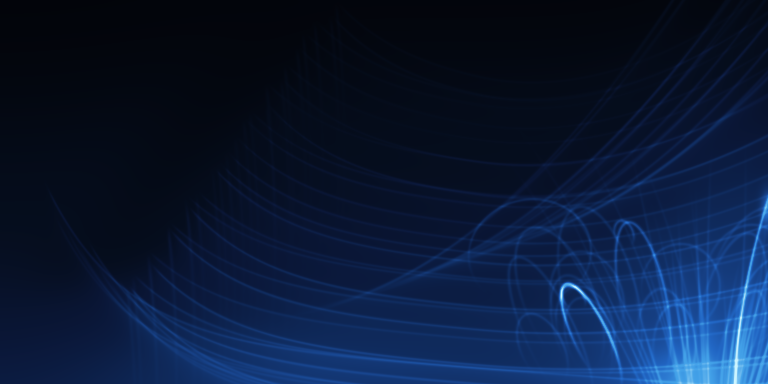
Write a WebGL 2 fragment shader that draws this background.

```glsl
#version 300 es
precision highp float;
uniform vec2 u_resolution;
out vec4 outColor;

float hash(float n) {
  n = fract(n * 0.1031);
  n *= n + 33.33;
  n *= n + n;
  return fract(n);
}

float gauss(vec2 q) { return exp(-dot(q, q)); }

float stroke(float d, float width) { return exp(-d * d / (width * width)); }

// Thin line with a translucent sheet trailing on its positive side
float veil(float d, float width, float reach) {
  float sheet = smoothstep(-width, width, d) * exp(-max(d, 0.0) / reach);
  return stroke(d, width) + 0.32 * sheet;
}

// Hanging thread: steep fall from its cusp, then a long shallow run
float sweepHeight(float x, vec2 cusp, float drop, float lift) {
  float run = max(x - cusp.x, 0.0);
  float rise = max(x - 1.25, 0.0);
  return cusp.y - drop * (1.0 - exp(-run * 5.0)) - 0.07 * run + lift * rise * rise;
}

float sweep(vec2 p, vec2 cusp, float drop, float lift) {
  float e = 0.002;
  float y = sweepHeight(p.x, cusp, drop, lift);
  float slope = (sweepHeight(p.x + e, cusp, drop, lift) - y) / e;
  float d = (y - p.y) / sqrt(1.0 + slope * slope);
  return veil(d, 0.0036, 0.035) * smoothstep(cusp.x, cusp.x + 0.035, p.x);
}

// Strand climbing towards the right edge
float wing(vec2 p, float start, float height, float bend) {
  float run = max(p.x - start, 0.0);
  float y = height + 0.1 * run + bend * run * run;
  float slope = 0.1 + 2.0 * bend * run;
  float d = (y - p.y) / sqrt(1.0 + slope * slope);
  return veil(d, 0.0042, 0.03) * smoothstep(start, start + 0.35, p.x);
}

// Upright strand that leans and bends, fading at its tip
float plume(vec2 p, float root, float lean, float bend, float tip) {
  float slope = lean + 2.0 * bend * p.y;
  float d = (p.x - root - (lean + bend * p.y) * p.y) / sqrt(1.0 + slope * slope);
  return veil(d, 0.0038, 0.02) * (1.0 - smoothstep(0.2 * tip, tip, p.y));
}

// Tilted ellipse outline, fading towards its lower end
float loopLine(vec2 p, vec2 center, vec2 radii, float tilt, float width) {
  float c = cos(tilt), s = sin(tilt);
  vec2 q = mat2(c, -s, s, c) * (p - center);
  float k = length(q / radii);
  float d = (k - 1.0) * k / max(length(q / (radii * radii)), 0.001);
  return stroke(d, width) * smoothstep(-1.0, 0.7, q.y / radii.y + 0.4 * q.x / radii.x);
}

// Broad light: vertical falloff, dark wedge on the left, glow on the right
float ambient(vec2 p) {
  float light = 0.07 + 0.38 * pow(1.0 - p.y, 1.3);
  light *= mix(0.78, 1.0, smoothstep(0.0, 0.9, p.x));
  float edge = 0.25 + 0.71 * (p.y - 0.27);
  light -= 0.1 * stroke(p.x - edge, 0.16) * smoothstep(0.18, 0.4, p.y) * (1.0 - p.y);
  light += 0.28 * gauss((p - vec2(1.92, 0.0)) / vec2(0.36, 0.42));
  light += 0.11 * gauss((p - vec2(2.0, 0.58)) / vec2(0.3, 0.32));
  return light + 0.06 * gauss((p - vec2(0.75, 0.04)) / vec2(0.5, 0.12));
}

float threads(vec2 p) {
  float sum = 0.0;
  // Hanging sweeps and the faint curtains below their cusps
  for (int i = 0; i < 24; i++) {
    float n = float(i), t = n / 23.0, r = hash(n + 3.0);
    vec2 cusp = mix(vec2(0.33, 0.27), vec2(0.87, 1.0), t) + 0.035 * (vec2(r, hash(n + 41.0)) - 0.5);
    float fade = mix(0.105, 0.03, t) * mix(0.55, 1.15, r);
    sum += fade * sweep(p, cusp, mix(0.17, 0.22, r), 0.1 + 0.45 * t);
    float below = cusp.y - p.y;
    float curtain = stroke(p.x - cusp.x - 0.12 * below + 0.16 * below * below, 0.005);
    sum += 0.045 * curtain * smoothstep(0.0, 0.04, below) * exp(-max(below, 0.0) * 5.0);
  }
  // Steeper threads in the lower left
  for (int i = 0; i < 9; i++) {
    float n = float(i), r = hash(n + 70.0);
    vec2 cusp = vec2(0.11 + 0.028 * n, 0.51 - 0.034 * n + 0.06 * (r - 0.5));
    sum += mix(0.035, 0.085, r) * sweep(p, cusp, 0.42 - 0.018 * n, 0.0);
  }
  // Rising wing
  for (int i = 0; i < 13; i++) {
    float n = float(i), r = hash(n + 110.0);
    float fade = mix(0.035, 0.085, r) * (0.6 + 0.4 * smoothstep(1.2, 1.9, p.x));
    sum += fade * wing(p, 0.7 + 0.045 * n, 0.17 + 0.016 * n, 0.42 + 0.3 * r);
  }
  return sum;
}

float fountain(vec2 p) {
  float sum = 0.0;
  for (int i = 0; i < 32; i++) {
    float n = float(i), r = hash(n + 150.0), s = hash(n + 190.0);
    float root = mix(1.66, 2.02, r);
    sum += mix(0.05, 0.13, s) * plume(p, root, 0.9 * (r - 0.55), 0.7 * (s - 0.5), mix(0.25, 0.75, hash(n + 230.0)));
  }
  for (int i = 0; i < 16; i++) {
    float n = float(i), r = hash(n + 270.0), s = hash(n + 310.0);
    vec2 center = vec2(1.36 + 0.62 * r, 0.04 + 0.24 * s);
    vec2 radii = vec2(0.04 + 0.07 * s, 0.09 + 0.16 * hash(n + 350.0));
    sum += 0.09 * loopLine(p, center, radii, 0.9 * (0.6 - r), 0.0045);
  }
  // Bright hairpins, each with a small inner curl
  sum += 0.55 * loopLine(p, vec2(1.54, 0.12), vec2(0.045, 0.155), 0.45, 0.0045);
  sum += 0.36 * loopLine(p, vec2(1.494, 0.222), vec2(0.025, 0.038), 0.7, 0.0045);
  sum += 0.25 * loopLine(p, vec2(1.675, 0.22), vec2(0.06, 0.205), 0.2, 0.0045);
  sum += 0.2 * loopLine(p, vec2(1.625, 0.39), vec2(0.024, 0.036), 0.3, 0.0045);
  sum += 0.12 * loopLine(p, vec2(1.38, 0.34), vec2(0.16, 0.14), 0.2, 0.004);
  // Bright right-hand ray and its glints
  sum += 0.38 * plume(p, 1.914, 0.04, 0.29, 1.1);
  sum += 0.32 * gauss((p - vec2(2.0, 0.46)) / vec2(0.018, 0.045));
  return sum + 0.22 * gauss((p - vec2(1.8, 0.0)) / vec2(0.1, 0.09));
}

vec3 palette(float v) {
  vec3 color = mix(vec3(0.008, 0.015, 0.035), vec3(0.02, 0.05, 0.11), smoothstep(0.03, 0.2, v));
  color = mix(color, vec3(0.04, 0.09, 0.22), smoothstep(0.18, 0.34, v));
  color = mix(color, vec3(0.06, 0.17, 0.37), smoothstep(0.3, 0.48, v));
  color = mix(color, vec3(0.09, 0.26, 0.54), smoothstep(0.44, 0.62, v));
  color = mix(color, vec3(0.13, 0.40, 0.77), smoothstep(0.58, 0.8, v));
  color = mix(color, vec3(0.26, 0.63, 0.91), smoothstep(0.76, 1.0, v));
  return mix(color, vec3(0.8, 0.96, 1.0), smoothstep(0.98, 1.4, v));
}

void main() {
  vec2 p = gl_FragCoord.xy / u_resolution * vec2(2.0, 1.0);
  float light = ambient(p) + threads(p) + fountain(p);
  outColor = vec4(palette(light), 1.0);
}
```
